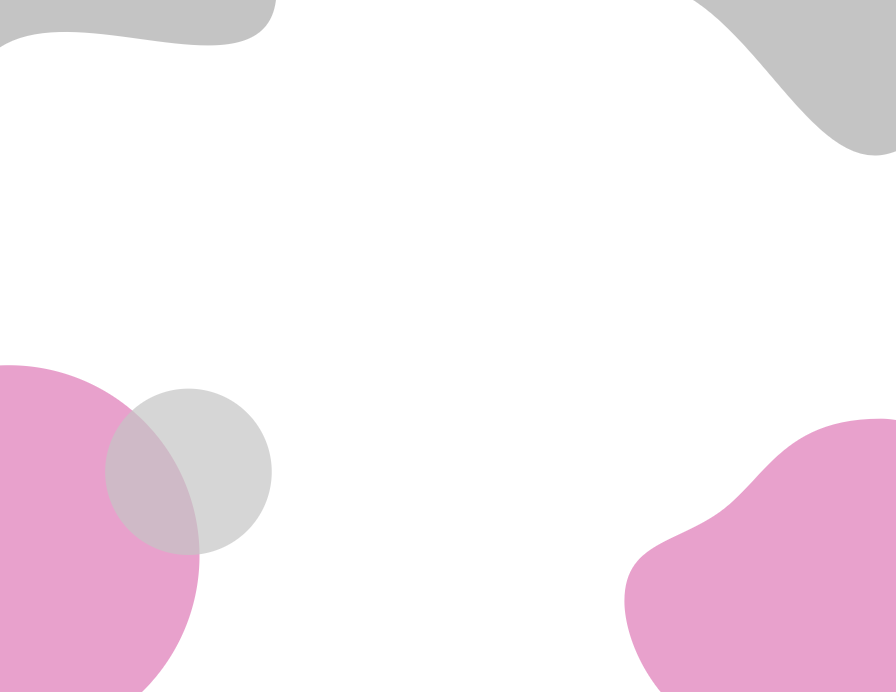
Reproduce this background procedurally as a Shadertoy shader.

```glsl
// Soft pink and grey blobs and discs in the corners of a white page.

vec2 bezier(vec2 a, vec2 b, vec2 c, vec2 d, float t) {
    vec2 ab = mix(a, b, t), bc = mix(b, c, t), cd = mix(c, d, t);
    return mix(mix(ab, bc, t), mix(bc, cd, t), t);
}

// Adds one cubic to an outline: x keeps the nearest distance, y flips its sign
// each time a vertical ray (up = 1, down = -1) crosses the curve.
void addCurve(inout vec2 edge, vec2 p, float ray, vec2 a, vec2 b, vec2 c, vec2 d) {
    const int STEPS = 28;
    vec2 from = a;
    for (int i = 1; i <= STEPS; i++) {
        vec2 to = bezier(a, b, c, d, float(i) / float(STEPS));
        vec2 dir = to - from, rel = p - from;
        float along = clamp(dot(rel, dir) / dot(dir, dir), 0.0, 1.0);
        edge.x = min(edge.x, length(rel - dir * along));
        if ((from.x > p.x) != (to.x > p.x)) {
            float crossing = from.y + dir.y * rel.x / dir.x;
            if (ray * (crossing - p.y) > 0.0) edge.y = -edge.y;
        }
        from = to;
    }
}

float topLeftBlob(vec2 p) {
    vec2 edge = vec2(1e3, 1.0);
    addCurve(edge, p, -1.0, vec2(-2.5, 90.0), vec2(4.2, 98.2), vec2(19.2, 92.5), vec2(29.7, 92.5));
    addCurve(edge, p, -1.0, vec2(29.7, 92.5), vec2(35.5, 92.5), vec2(39.3, 94.3), vec2(39.5, 100.0));
    return edge.x * edge.y;
}

float topRightBlob(vec2 p) {
    vec2 edge = vec2(1e3, 1.0);
    addCurve(edge, p, -1.0, vec2(95.8, 100.7), vec2(107.5, 96.0), vec2(115.3, 76.7), vec2(125.0, 76.75));
    addCurve(edge, p, -1.0, vec2(125.0, 76.75), vec2(127.5, 76.75), vec2(130.0, 78.2), vec2(132.5, 79.8));
    return edge.x * edge.y;
}

float bottomRightBlob(vec2 p) {
    vec2 edge = vec2(1e3, 1.0);
    addCurve(edge, p, 1.0, vec2(96.2, -2.0), vec2(91.3, 2.8), vec2(89.2, 9.0), vec2(89.2, 13.0));
    addCurve(edge, p, 1.0, vec2(89.2, 13.0), vec2(89.2, 21.0), vec2(95.8, 21.2), vec2(102.0, 25.2));
    addCurve(edge, p, 1.0, vec2(102.0, 25.2), vec2(109.2, 29.8), vec2(111.3, 39.1), vec2(125.8, 39.1));
    addCurve(edge, p, 1.0, vec2(125.8, 39.1), vec2(128.3, 39.1), vec2(130.8, 38.3), vec2(133.3, 37.3));
    return edge.x * edge.y;
}

float disc(vec2 p, vec2 center, float radius) {
    return length(p - center) - radius;
}

void mainImage(out vec4 fragColor, in vec2 fragCoord) {
    // The page spans 128 by 99 units
    vec2 p = fragCoord / iResolution.xy * vec2(128.0, 99.0);
    float pixel = 99.0 / iResolution.y;
    vec3 pink = vec3(0.91, 0.63, 0.80);
    vec3 grey = vec3(0.77);

    // Opaque shapes
    float greyShape = min(topLeftBlob(p), topRightBlob(p));
    float pinkShape = min(bottomRightBlob(p), disc(p, vec2(1.25, 19.5), 27.25));
    vec3 color = vec3(1.0);
    color = mix(color, grey, clamp(0.5 - greyShape / pixel, 0.0, 1.0));
    color = mix(color, pink, clamp(0.5 - pinkShape / pixel, 0.0, 1.0));

    // Translucent grey disc on top
    float glass = disc(p, vec2(26.92, 31.5), 11.9);
    color = mix(color, grey, 0.7 * clamp(0.5 - glass / pixel, 0.0, 1.0));

    fragColor = vec4(color, 1.0);
}
```
